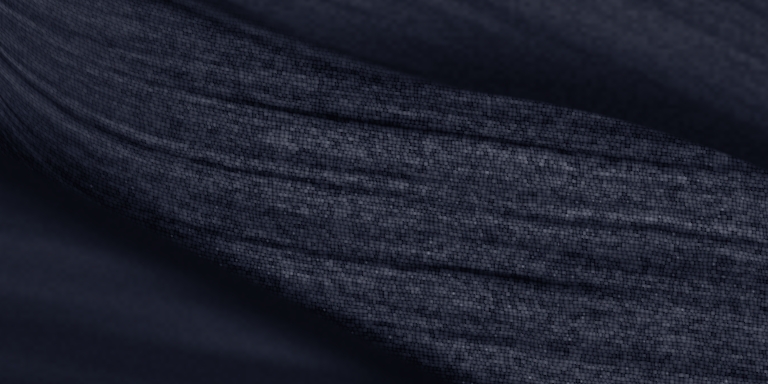
A WebGL 1 fragment shader for this texture:

```glsl
precision highp float;
// Dark navy woven cloth with a pleated diagonal fold between two blurred layers.
uniform vec2 u_resolution;

#define THREADS vec2(86.0, 104.0)
#define WEAVE_DEPTH 0.88
#define CLOTH_LIGHT 0.146
#define SHADOW_LIGHT 0.046
#define STREAK_DEPTH 0.46
#define SPARKLE 0.13
#define NAVY_TINT vec3(0.0, 0.011, 0.066)

float hash(vec2 p) {
  vec3 q = fract(vec3(p.xyx) * 0.1031);
  q += dot(q, q.yzx + 33.33);
  return fract((q.x + q.y) * q.z);
}

float noise(vec2 p) {
  vec2 i = floor(p), f = fract(p);
  f = f * f * (3.0 - 2.0 * f);
  return mix(mix(hash(i), hash(i + vec2(1, 0)), f.x),
             mix(hash(i + vec2(0, 1)), hash(i + vec2(1, 1)), f.x), f.y);
}

// Soft line of the given half width around a centre.
float line(float x, float centre, float width) {
  float d = (x - centre) / width;
  return exp(-d * d);
}

// Upper and lower outlines of the fold, measured downwards.
float upperEdge(float x) {
  float u = x - 1.3;
  return 0.25 + 0.14 * u + 0.2 * u * abs(u);
}

float lowerEdge(float x) {
  return 0.395 + 0.51 * x;
}

// Uneven plain weave: x is the thread brightness around zero, y marks rare glints.
vec2 weave(vec2 p) {
  vec2 q = p * THREADS;
  q.y += 0.9 * (noise(p * vec2(9.0, 14.0)) - 0.5);
  float row = floor(q.y);
  q.x += 0.5 * mod(row, 2.0) + 1.6 * noise(vec2(q.x * 0.22, row * 7.3));
  vec2 cell = vec2(floor(q.x), row);
  vec2 f = 6.2832 * (fract(q) - 0.5);
  float gaps = 0.5 * cos(f.x) + 0.42 * cos(f.y);
  float tone = 0.62 * gaps + 0.95 * (hash(cell) - 0.5);
  tone += 0.75 * (noise(q * vec2(0.55, 0.95) + 40.0) - 0.5);
  float glint = step(0.985, hash(cell + 71.0)) * max(gaps, 0.0);
  return vec2(tone, glint);
}

// Light across the pleats; s is constant along each crease.
float pleats(float s, float x) {
  float right = smoothstep(0.12, 0.45, x);
  float broken = 0.45 + 0.9 * noise(vec2(x * 5.0, s * 16.0));
  float light = 1.0;
  light += STREAK_DEPTH * (noise(vec2(x * 2.2, s * 36.0)) - 0.5);
  light += STREAK_DEPTH * (noise(vec2(x * 4.0 + 9.0, s * 88.0)) - 0.5);
  light += 0.12 * line(s, 0.275, 0.045);
  light += 0.30 * broken * line(s, 0.362, 0.011);
  light += 0.16 * line(s, 0.432, 0.020);
  light += 0.18 * line(s, 0.640, 0.050);
  light -= 0.66 * right * broken * line(s, 0.208, 0.010);
  light -= 0.20 * right * line(s, 0.180, 0.030);
  light -= 0.30 * broken * line(s, 0.335, 0.010);
  light -= 0.46 * broken * line(s, 0.390, 0.011);
  light -= 0.34 * broken * line(s, 0.488, 0.022);
  light -= 0.52 * broken * line(s, 0.562, 0.012);
  light -= 0.28 * broken * line(s, 0.735, 0.012);
  return max(light, 0.2);
}

void main() {
  vec2 p = gl_FragCoord.xy / u_resolution.y;
  p.x *= 2.0 * u_resolution.y / u_resolution.x;
  float x = p.x, y = 1.0 - p.y;
  float above = y - upperEdge(x);
  float below = y - lowerEdge(x);

  // Curved crease coordinate: steep on the left, nearly level on the right.
  float bend = exp(-x / 0.26);
  float s = (y - 0.125 * x + 0.08 * bend) / (1.0 - 0.42 * bend);
  s += 0.016 * (noise(vec2(x * 4.0, s * 9.0)) - 0.5);
  s += 0.009 * (noise(vec2(x * 15.0, s * 32.0)) - 0.5);

  // Main fold with shadows rolling over both outlines.
  float fold = CLOTH_LIGHT * (0.92 + 0.16 * smoothstep(0.1, 1.1, x));
  fold *= pleats(s, x);
  fold *= 1.0 - 0.5 * line(above, 0.022, 0.014) * (1.0 - smoothstep(0.8, 1.2, x));
  fold *= mix(0.72, 1.0, smoothstep(0.0, 0.14, above));
  float roll = mix(0.20, 0.08, smoothstep(0.0, 0.7, x));
  fold *= mix(0.26, 1.0, smoothstep(0.0, roll, -below));
  vec2 thread = weave(vec2(x, y - 0.125 * x + 0.22 * bend));
  float focus = mix(0.4, 1.0, smoothstep(0.1, 0.9, x + 0.5 * y));
  fold += WEAVE_DEPTH * focus * thread.x * (0.72 * fold + 0.014);
  fold += SPARKLE * thread.y * focus * smoothstep(0.3, 0.5, y);
  fold = max(fold, 0.02);

  // Blurred layer behind, at the upper right.
  float ray = y - 0.48 * x;
  float rays = noise(vec2(x * 1.2, ray * 22.0)) * 0.6 + noise(vec2(x * 2.0, ray * 50.0)) * 0.4;
  float back = SHADOW_LIGHT + 0.098 * smoothstep(0.03, 0.28, -above) * (0.45 + 1.1 * rays);
  float ridges = noise(vec2(x * 2.0, above * 48.0));
  back += 0.085 * (1.0 - smoothstep(0.6, 1.3, x)) * ridges;
  back *= 0.85 + 0.3 * noise(p * vec2(75.0, 90.0));

  // Blurred layer in front, at the lower left.
  float level = y - 0.17 * x;
  float waves = noise(vec2(x * 1.2 + 4.0, level * 19.0));
  float front = SHADOW_LIGHT * 0.8 + 0.064 * smoothstep(0.04, 0.18, below) * (0.5 + waves);
  front *= 1.0 - 0.2 * smoothstep(0.88, 1.0, y);
  front *= 0.93 + 0.14 * noise(p * 85.0);

  float blur = mix(0.05, 0.007, smoothstep(0.6, 1.3, x));
  float v = mix(back, fold, smoothstep(-blur, blur, above));
  v = mix(v, front, smoothstep(-0.015, 0.02, below));
  vec3 colour = vec3(v) + NAVY_TINT * smoothstep(-0.05, 0.11, v);
  gl_FragColor = vec4(clamp(colour, 0.0, 1.0), 1.0);
}
```
